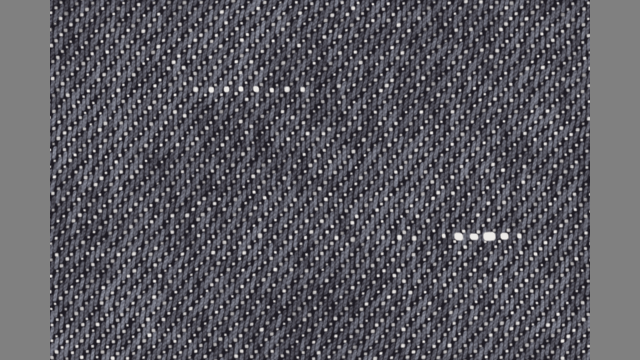
A WebGL 2 fragment shader for this texture:

```glsl
#version 300 es
precision highp float;
// Worn charcoal denim: a 2/1 twill of leaning dark warp floats over pale weft.
// Each warp column repeats every three weft rows, stepped one row per column;
// hashes vary each yarn, layered sines wear the cloth, two wefts have slubs.
uniform vec2 u_resolution;
out vec4 fragColor;

const float WARPS = 105.0;            // yarns across the cloth
const float WEFTS = 66.0;             // rows down the cloth
const float TWILL = 3.0;              // rows per repeat
const float CLOTH_ASPECT = 1.5;
const float LEAN = 0.22;              // sideways tilt of a float
const vec2 FLOAT_HALF = vec2(0.43, 1.22);
const vec2 DOT_HALF = vec2(0.38, 0.35);
const float SOFT = 0.13;              // softness of yarn edges, in cells
const vec3 MARGIN = vec3(0.5);
const vec3 GAP = vec3(0.11, 0.10, 0.13);
const vec3 YARN_DARK = vec3(0.19, 0.18, 0.215);
const vec3 YARN_LIGHT = vec3(0.53, 0.54, 0.59);
const vec3 WEFT_DULL = vec3(0.50, 0.49, 0.50);
const vec3 WEFT_PALE = vec3(0.93, 0.92, 0.91);
// Slubs: row, first column, last column, strength
const vec4 SLUB_UPPER = vec4(49.0, 27.0, 49.0, 0.55);
const vec4 SLUB_LOWER = vec4(22.0, 30.0, 92.0, 0.28);
const vec4 SLUB_THICK = vec4(22.0, 77.0, 88.0, 1.0);

float hash(vec2 p) {
    vec3 q = fract(vec3(p.xyx) * 0.1031);
    q += dot(q, q.yzx + 33.33);
    return fract((q.x + q.y) * q.z);
}

// Cellular noise: distance to the nearest scattered point
float cellular(vec2 p) {
    vec2 cell = floor(p);
    float nearest = 2.0;
    for (int j = -1; j <= 1; j++)
        for (int i = -1; i <= 1; i++) {
            vec2 c = cell + vec2(i, j);
            vec2 site = c + vec2(hash(c), hash(c + 47.0));
            nearest = min(nearest, distance(p, site));
        }
    return nearest;
}

float roundBox(vec2 p, vec2 halfSize, float radius) {
    vec2 q = abs(p) - halfSize + radius;
    return length(max(q, 0.0)) + min(max(q.x, q.y), 0.0) - radius;
}

float slub(vec4 s, float row, float column) {
    float inRow = 1.0 - step(0.5, abs(row - s.x));
    return s.w * inRow * step(s.y, column) * step(column, s.z);
}

// Broad patches of fading
float wear(vec2 p) {
    return sin(p.x * 5.1 + 2.3 * sin(p.y * 4.3)) * 0.4
         + sin(p.y * 9.7 - p.x * 6.2 + 1.7) * 0.3
         + sin(p.x * 17.0 + p.y * 13.0 + 2.0 * sin(p.y * 11.0)) * 0.3;
}

vec3 weave(vec2 p, float edge) {
    // Slight drift of the threads
    vec2 g = p * vec2(WARPS / CLOTH_ASPECT, WEFTS);
    g += vec2(0.35 * sin(p.y * 8.0 + p.x * 3.0) + 0.12 * sin(p.y * 43.0 + p.x * 9.0),
              0.16 * sin(p.x * 9.0) + 0.12 * sin(p.x * 37.0 + p.y * 5.0));
    float base = floor(g.x);
    float fade = wear(p);
    float fuzz = cellular(g * 1.7);
    vec3 color = GAP;

    // Warp floats
    for (int i = -1; i <= 1; i++) {
        float column = base + float(i);
        float along = g.y - column - 0.5;
        float index = floor(along / TWILL);
        float v = along - (index + 0.5) * TWILL;
        vec2 id = vec2(column, index + 150.0);
        float tone = hash(id);
        float u = g.x - column - 0.5 - LEAN * v - 0.22 * (hash(id + 19.0) - 0.5);
        vec2 size = FLOAT_HALF * mix(0.86, 1.08, hash(id + 71.0));
        float body = smoothstep(SOFT + edge, -SOFT - edge, roundBox(vec2(u, v), size, size.x));
        float twist = sin(v * 7.0 - u * 6.0 + tone * 6.3);
        float light = 0.60 + 0.50 * (tone - 0.5) + 0.13 * fade + 0.08 * twist
                    - 1.5 * u * u - 0.11 * v * v + 0.40 * (0.45 - fuzz);
        vec3 yarn = mix(YARN_DARK, YARN_LIGHT, clamp(light, -0.15, 1.1));
        color = mix(color, yarn, body);
    }

    // Weft showing between floats, swollen where the yarn has a slub
    for (int i = -2; i <= 2; i++) {
        float column = base + float(i);
        float index = floor((g.y - column + 1.0) / TWILL);
        float row = column + index * TWILL;
        vec2 id = vec2(column, row + 150.0);
        float thick = max(slub(SLUB_UPPER, row, column),
                      max(slub(SLUB_LOWER, row, column), slub(SLUB_THICK, row, column)));
        thick *= mix(0.75, 1.1, hash(id + 5.0));
        vec2 offset = g - vec2(column, row) - 0.5;
        offset -= 0.24 * (vec2(hash(id + 11.0), hash(id + 29.0)) - 0.5);
        vec2 size = DOT_HALF * mix(0.65, 1.1, hash(id + 83.0));
        size += vec2(0.75 * thick * thick, 0.42 * thick);
        float body = smoothstep(SOFT + edge, -SOFT - edge, roundBox(offset, size, min(size.x, size.y) * 0.8));
        float pale = 0.35 + 0.65 * hash(id + 37.0) + 0.12 * fade + thick;
        pale -= 0.35 * dot(offset / size, offset / size) + 0.2 * (fuzz - 0.4);
        color = mix(color, mix(WEFT_DULL, WEFT_PALE, clamp(pale, 0.0, 1.0)), body);
    }
    return color;
}

void main() {
    vec2 p = gl_FragCoord.xy / u_resolution.y;
    p.x -= 0.5 * (u_resolution.x / u_resolution.y - CLOTH_ASPECT);
    float pixel = 1.0 / u_resolution.y;
    float side = abs(p.x - 0.5 * CLOTH_ASPECT) - 0.5 * CLOTH_ASPECT;
    float cloth = smoothstep(0.5 * pixel, -0.5 * pixel, side);
    vec3 color = mix(MARGIN, weave(p, 0.5 * WEFTS * pixel), cloth);
    fragColor = vec4(color, 1.0);
}
```
